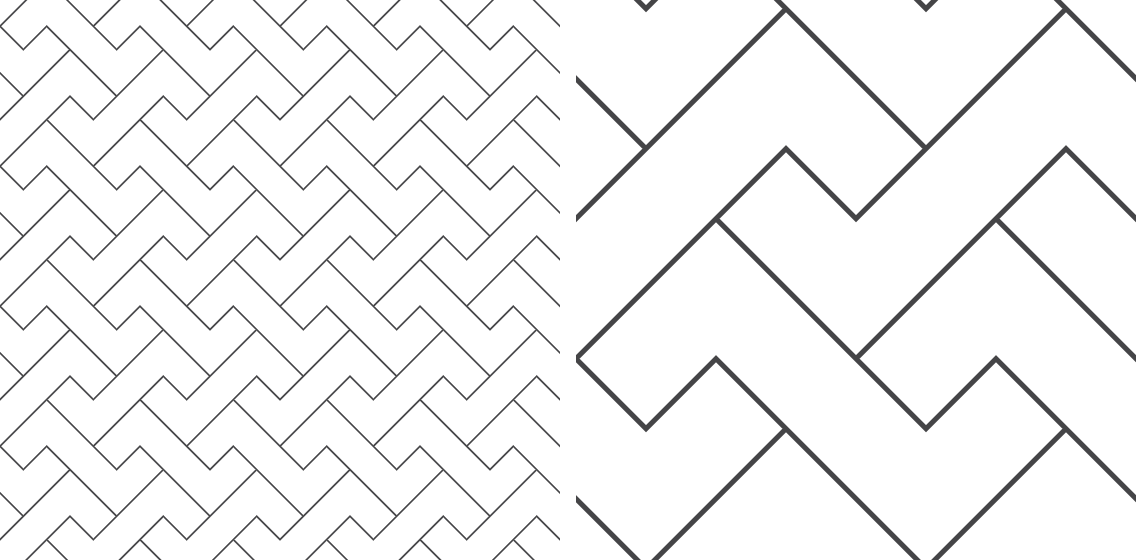
Left: the whole. Right: its middle third, enlarged.
This pattern is drawn by a three.js fragment shader. Its source:

```glsl
// Interlocking diagonal zigzag tiles outlined in thin dark grey on white.
varying vec2 vUv;

const vec2 REPEATS = vec2(6.0, 4.0);      // cells across and up
const vec2 CELL = vec2(4.0, 6.0);         // cell size in grid units
const vec2 ZIGZAG_CENTRE = vec2(1.5, 4.375);
const float LINE_WIDTH = 0.073;           // in grid units
const vec3 PAPER = vec3(1.0);
const vec3 INK = vec3(0.27, 0.27, 0.28);

// Distance to a diagonal segment, measured so that ends are square
// and right-angled corners come out mitred.
float diagonalSegment(vec2 p, vec2 a, vec2 b) {
  vec2 ab = b - a;
  float t = clamp(dot(p - a, ab) / dot(ab, ab), 0.0, 1.0);
  vec2 offset = abs(p - a - ab * t);
  return (offset.x + offset.y) * sqrt(0.5);
}

// Half a zigzag: half of the short middle stroke, then one long arm.
float halfZigzag(vec2 p) {
  vec2 elbow = vec2(0.5);
  vec2 tip = vec2(3.5, -2.5);
  return min(diagonalSegment(p, vec2(0.0), elbow),
             diagonalSegment(p, elbow, tip));
}

// Full zigzag, unchanged by a half turn about its centre.
float zigzag(vec2 p) {
  return min(halfZigzag(p), halfZigzag(-p));
}

// Zigzags repeated in every cell; arms reach into the cells beside them.
float zigzagLattice(vec2 p, vec2 centre, float flip) {
  vec2 local = mod(p - centre + 0.5 * CELL, CELL) - 0.5 * CELL;
  float d = 1e3;
  for (int i = -1; i <= 1; i++) {
    vec2 q = local + vec2(float(i) * CELL.x, 0.0);
    d = min(d, zigzag(q * vec2(1.0, flip)));
  }
  return d;
}

void main() {
  vec2 gridSize = REPEATS * CELL;
  vec2 p = vUv * gridSize;

  // The second lattice is mirrored and shifted by half a cell.
  float d = min(zigzagLattice(p, ZIGZAG_CENTRE, 1.0),
                zigzagLattice(p, ZIGZAG_CENTRE + 0.5 * CELL, -1.0));

  // Smooth the edge over one output pixel.
  float pixel = max(fwidth(vUv.x) * gridSize.x, 1e-5);
  float ink = clamp(0.5 + (0.5 * LINE_WIDTH - d) / pixel, 0.0, 1.0);
  gl_FragColor = vec4(mix(PAPER, INK, ink), 1.0);
}
```
